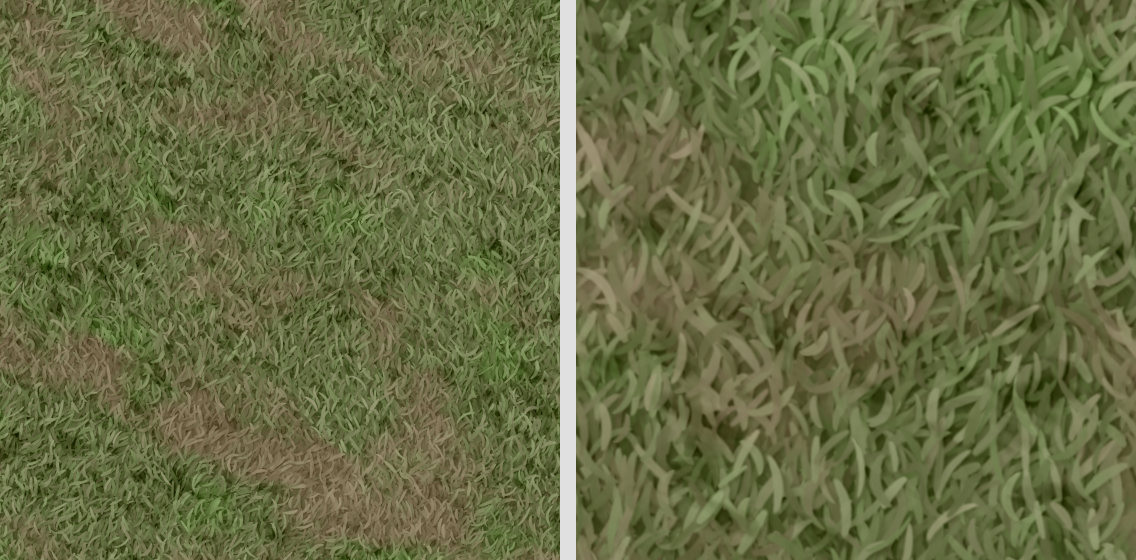
Left: the whole. Right: its middle third, enlarged.
Give the GLSL for this texture, as a Shadertoy shader.

```glsl
// Draws a rough lawn: layered short grass blades with dry, straw-coloured patches.

const vec3 GREEN = vec3(0.400, 0.442, 0.268);
const vec3 STRAW = vec3(0.490, 0.432, 0.322);
const vec3 FRESH_TINT = vec3(-0.020, 0.022, -0.022);
const int LAYERS = 10;
const float CELL_SIZE = 0.022;

// Integer hash: three random values in 0..1 for a cell and a seed.
vec3 hash3(vec2 cell, int seed) {
    uvec3 v = uvec3(ivec3(ivec2(cell), seed)) * 1664525u + 1013904223u;
    v.x += v.y * v.z; v.y += v.z * v.x; v.z += v.x * v.y;
    v ^= v >> 16u;
    v.x += v.y * v.z; v.y += v.z * v.x; v.z += v.x * v.y;
    return vec3(v >> 8u) / 16777216.0;
}

float valueNoise(vec2 p, int seed) {
    vec2 cell = floor(p);
    vec2 f = fract(p);
    f = f * f * (3.0 - 2.0 * f);
    float low = mix(hash3(cell, seed).x, hash3(cell + vec2(1, 0), seed).x, f.x);
    float high = mix(hash3(cell + vec2(0, 1), seed).x, hash3(cell + vec2(1, 1), seed).x, f.x);
    return mix(low, high, f.y);
}

float fbm(vec2 p, int seed) {
    float sum = 0.0;
    float weight = 0.533;
    for (int i = 0; i < 4; i++) {
        sum += weight * valueNoise(p, seed + i);
        p = mat2(1.6, 1.2, -1.2, 1.6) * p;
        weight *= 0.5;
    }
    return sum;
}

vec2 rotate(vec2 p, float angle) {
    float c = cos(angle), s = sin(angle);
    return vec2(c * p.x - s * p.y, s * p.x + c * p.y);
}

float softSpot(vec2 p, vec2 centre, vec2 radius) {
    vec2 d = (p - centre) / radius;
    return exp(-dot(d, d));
}

// Dryness 0..1: a slanting worn band, a few patches and ragged noise.
float dryness(vec2 p) {
    float bandOffset = (p.y - 0.41 + 0.46 * p.x) / 0.075;
    float worn = 0.55 * exp(-bandOffset * bandOffset);
    worn += 0.50 * softSpot(p, vec2(0.40, 0.95), vec2(0.18, 0.10));
    worn += 0.32 * softSpot(p, vec2(0.47, 0.78), vec2(0.10, 0.07));
    worn += 0.40 * softSpot(p, vec2(0.77, 0.21), vec2(0.06, 0.04));
    float ragged = fbm(rotate(p, 0.43) * vec2(9.0, 15.0), 40) - 0.5;
    return smoothstep(0.02, 0.80, worn + 1.3 * ragged + 0.12);
}

// Coverage (x) and position from root to tip, -1..1 (y), of a bent blade.
vec2 blade(vec2 p, float reach, float width, float bend, float blur) {
    float along = p.y / reach;
    float side = abs(p.x - bend * reach * (along * along - 0.4));
    float taper = width * sqrt(max(1.0 - along * along, 0.0));
    float cover = 1.0 - smoothstep(taper - blur, taper + blur, side);
    return vec2(cover * smoothstep(1.0, 0.8, abs(along)), along);
}

// Lays one grid of scattered blades over the colour below.
vec3 grassLayer(vec3 below, vec2 p, int layer, float dry, float lean, float blur) {
    float height = float(layer) / float(LAYERS - 1);
    vec2 grid = p / CELL_SIZE + hash3(vec2(layer), 7).xy * 20.0;
    vec2 home = floor(grid);
    vec3 col = below;
    for (int y = -1; y <= 1; y++)
    for (int x = -1; x <= 1; x++) {
        vec2 cell = home + vec2(x, y);
        vec3 place = hash3(cell, 100 + layer);
        vec3 shape = hash3(cell, 200 + layer);
        vec3 look = hash3(cell, 300 + layer);
        vec2 local = (grid - cell - place.xy) * CELL_SIZE;
        local = rotate(local, lean + (place.z - 0.5) * 1.9);
        float reach = mix(0.010, 0.021, shape.x);
        float width = mix(0.0018, 0.0034, shape.y);
        float bend = (shape.z - 0.5) * 0.9;

        // A thin shadow beside the blade, then the blade itself.
        float shade = blade(local - vec2(0.0025, -0.002), reach, width, bend, blur * 1.5).x;
        col -= 0.035 * shade * height;
        vec2 leaf = blade(local, reach, width, bend, blur);
        float tone = mix(-0.105, 0.072, height) + (look.x - 0.5) * 0.21 + 0.025 * leaf.y;
        float straw = clamp(dry + (look.y - 0.5) * 0.45, 0.0, 1.0);
        vec3 leafColour = mix(GREEN, STRAW, straw) + tone * mix(1.0, 0.72, dry);
        leafColour += FRESH_TINT * (look.z - 0.5) * (1.0 - dry);
        col = mix(col, leafColour, leaf.x * 0.92);
    }
    return col;
}

void mainImage(out vec4 fragColor, in vec2 fragCoord) {
    vec2 p = fragCoord / iResolution.y;
    float blur = max(0.0013, 0.7 / iResolution.y);
    float dry = dryness(p);
    float lean = 0.25 + (valueNoise(p * 7.0, 60) - 0.5) * 1.0;

    // Dark thatch under the blades.
    vec3 col = mix(GREEN, STRAW, dry) - mix(0.15, 0.07, dry);
    col += 0.12 * (fbm(p * 90.0, 70) - 0.5);
    for (int i = 0; i < LAYERS; i++) col = grassLayer(col, p, i, dry, lean, blur);

    // Slanting hollows, broad light changes and lusher tufts.
    float hollow = fbm(rotate(p, 0.5) * vec2(24.0, 48.0), 80);
    col -= 0.12 * smoothstep(0.56, 0.78, hollow) * (1.0 - 0.5 * dry);
    col += 0.07 * (fbm(p * 6.0, 90) - 0.5) + 0.05 * (fbm(p * 130.0, 95) - 0.5);
    col += FRESH_TINT * smoothstep(0.52, 0.75, fbm(p * 8.0, 110)) * (1.0 - dry);
    fragColor = vec4(clamp(col, 0.0, 1.0), 1.0);
}
```
